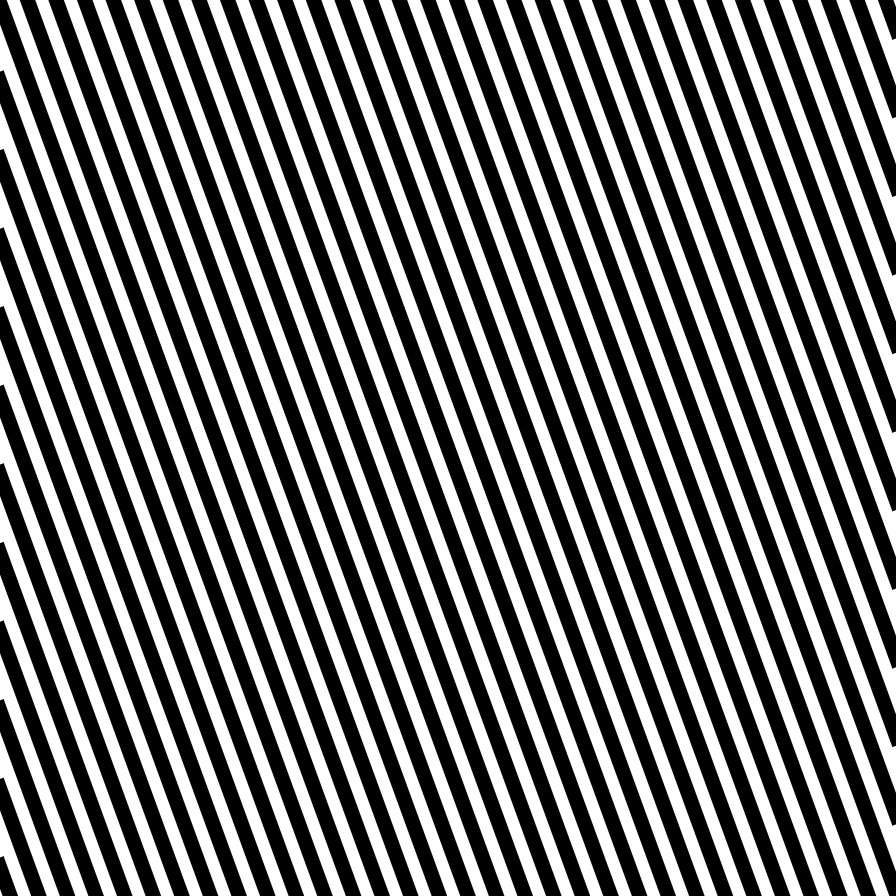
This pattern is drawn by a Shadertoy shader. Its source:

```glsl
// Even black diagonal stripes on white, leaning 20 degrees from the vertical.
// Each stripe is a square-ended bar in a rotated frame, folded by rounding;
// bars stop just outside the side borders, so their ends nick the margins.

// Signed distance to the nearest bar; p is centred, in canvas heights.
float stripeDistance(vec2 p, float halfCanvasWidth) {
    const float spacing = 0.03;
    const float barWidth = 0.0163;
    float lean = radians(20.0);
    vec2 across = vec2(cos(lean), sin(lean));
    vec2 along = vec2(-across.y, across.x);

    // Fold onto the nearest centre line.
    float u = dot(p, across);
    float centreLine = spacing * round(u / spacing);
    float side = abs(u - centreLine) - 0.5 * barWidth;

    // Square ends, placed where the centre line leaves the side borders.
    float reach = (halfCanvasWidth + 0.0036) / across.y;
    float middle = centreLine * across.x / across.y;
    float end = abs(dot(p, along) - middle) - reach;

    return max(side, end);
}

void mainImage(out vec4 fragColor, in vec2 fragCoord) {
    vec2 p = (fragCoord - 0.5 * iResolution.xy) / iResolution.y;
    float d = stripeDistance(p, 0.5 * iResolution.x / iResolution.y);

    // One-pixel edge smoothing.
    float ink = clamp(0.5 - d * iResolution.y, 0.0, 1.0);
    fragColor = vec4(mix(vec3(1.0), vec3(0.0), ink), 1.0);
}
```
